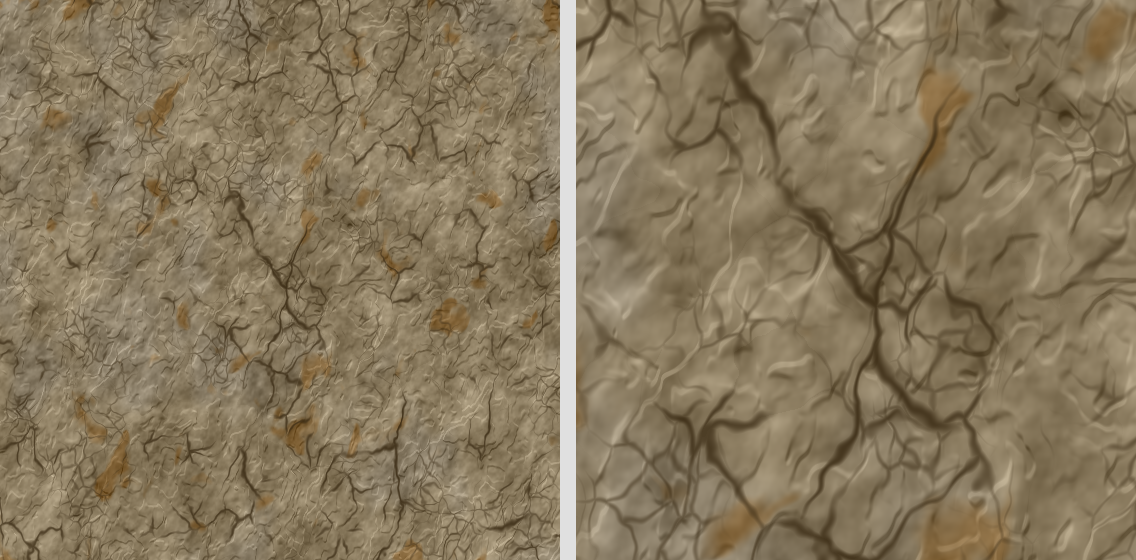
Left, the full canvas; right, a detail of the centre.
A Shadertoy shader for this texture:

```glsl
const vec3 BARK = vec3(0.553, 0.493, 0.382);
const vec3 CREVICE = vec3(0.23, 0.17, 0.08);
const vec3 OCHRE = vec3(0.50, 0.36, 0.17);
const vec3 LICHEN = vec3(0.53, 0.49, 0.42);
const vec2 PLATE_CELLS = vec2(7.0, 2.6);     // long upright cracks
const vec2 FLAKE_CELLS = vec2(21.0, 15.0);   // small peeling scales
const vec2 CHIP_CELLS = vec2(46.0, 36.0);    // finest crazing
const vec2 LIGHT_STEP = vec2(-0.0012, 0.0026);
const float LEAN = 0.16;
const float WARP = 0.050;
const float TERRACES = 6.0;
const float RELIEF = 1.0;

float hash(vec2 p) {
    vec3 q = fract(p.xyx * 0.1031);
    q += dot(q, q.yzx + 33.33);
    return fract((q.x + q.y) * q.z);
}

vec2 hash2(vec2 p) {
    return vec2(hash(p), hash(p + 71.7));
}

float noise(vec2 p) {
    vec2 i = floor(p), f = fract(p);
    f = f * f * (3.0 - 2.0 * f);
    return mix(mix(hash(i), hash(i + vec2(1, 0)), f.x),
               mix(hash(i + vec2(0, 1)), hash(i + vec2(1, 1)), f.x), f.y);
}

float fbm(vec2 p, int octaves) {
    float sum = 0.0, amp = 0.5, total = 0.0;
    for (int i = 0; i < octaves; i++) {
        sum += amp * noise(p);
        total += amp;
        amp *= 0.55;
        p = p * 2.03 + 17.3;
    }
    return sum / total;
}

vec2 warp(vec2 p) {
    vec2 q = p * vec2(17.0, 14.0);
    return p + WARP * (vec2(fbm(q, 4), fbm(q + 43.1, 4)) - 0.5);
}

// Distance to the nearest cell border, and a random value of the cell
vec2 cells(vec2 p) {
    vec2 base = floor(p), f = fract(p), nearest = vec2(0.0), owner = vec2(0.0);
    float best = 9.0, border = 9.0;
    for (int k = 0; k < 9; k++) {
        vec2 g = vec2(k % 3 - 1, k / 3 - 1);
        vec2 r = g + hash2(base + g) - f;
        if (dot(r, r) < best) {
            best = dot(r, r);
            nearest = r;
            owner = g;
        }
    }
    for (int k = 0; k < 25; k++) {
        vec2 g = owner + vec2(k % 5 - 2, k / 5 - 2);
        vec2 r = g + hash2(base + g) - f;
        vec2 d = r - nearest;
        if (dot(d, d) > 1e-4) border = min(border, dot(0.5 * (nearest + r), normalize(d)));
    }
    return vec2(border, hash(base + owner + 9.2));
}

// Layered ledges with a rough skin
float height(vec2 p) {
    vec2 q = warp(p);
    float t = TERRACES * fbm(q * vec2(19.0, 13.0), 4);
    float ledge = (floor(t) + smoothstep(0.0, 0.3, fract(t))) / TERRACES;
    return ledge + 0.22 * fbm(p * vec2(75.0, 62.0), 2);
}

// Crack that opens and closes along the cell border
float crack(float border, float width, float openness) {
    return openness * (1.0 - smoothstep(0.0, width * (0.35 + 0.65 * openness), border));
}

void mainImage(out vec4 fragColor, in vec2 fragCoord) {
    vec2 p = fragCoord / iResolution.y;
    p.x -= LEAN * p.y;
    p += 3.0;
    vec2 q = warp(p);

    // Mottled tone from broad patches down to grain
    float broad = fbm(p * vec2(6.0, 4.0), 3) - 0.5;
    float mottle = fbm(q * vec2(24.0, 15.0) + 5.0, 4) - 0.5;
    float grain = fbm(p * vec2(72.0, 60.0) + 31.0, 3) - 0.5;
    vec2 flake = cells(q * FLAKE_CELLS);
    float tone = 0.13 * broad + 0.23 * mottle + 0.20 * grain + 0.035 * (flake.y - 0.5);

    // Light from the upper left
    float slope = height(p) - height(p + LIGHT_STEP);
    tone += clamp(RELIEF * slope, -0.13, 0.10);

    // Colour with warm stains and grey lichen
    vec3 color = BARK + tone * vec3(1.0, 1.0, 0.98);
    float lichen = smoothstep(0.52, 0.75, fbm(p * vec2(8.0, 6.0) + 60.0, 3));
    color = mix(color, LICHEN + tone, 0.6 * lichen);
    float stain = smoothstep(0.68, 0.80, fbm(q * vec2(18.0, 14.0) + 80.0, 3));
    color = mix(color, OCHRE + 0.8 * tone, 0.75 * stain);

    // Cracks of three sizes, with a soft shade beside the larger ones
    float plateOpen = smoothstep(0.46, 0.68, fbm(p * vec2(9.0, 6.0) + 12.0, 3));
    float flakeOpen = smoothstep(0.47, 0.70, fbm(p * vec2(17.0, 15.0) + 24.0, 3));
    float chipOpen = smoothstep(0.48, 0.74, fbm(p * vec2(15.0, 12.0) + 36.0, 3));
    float plate = cells(q * PLATE_CELLS + 7.0).x;
    float chip = cells(q * CHIP_CELLS + 3.0).x;
    float dark = 0.85 * crack(plate, 0.026, plateOpen);
    dark = max(dark, 0.75 * crack(flake.x, 0.085, flakeOpen));
    dark = max(dark, 0.45 * crack(chip, 0.13, chipOpen));
    float shade = max(crack(plate, 0.08, plateOpen), crack(flake.x, 0.22, flakeOpen));
    color = mix(color, CREVICE, max(dark, 0.16 * shade));

    fragColor = vec4(clamp(color, 0.0, 1.0), 1.0);
}
```
